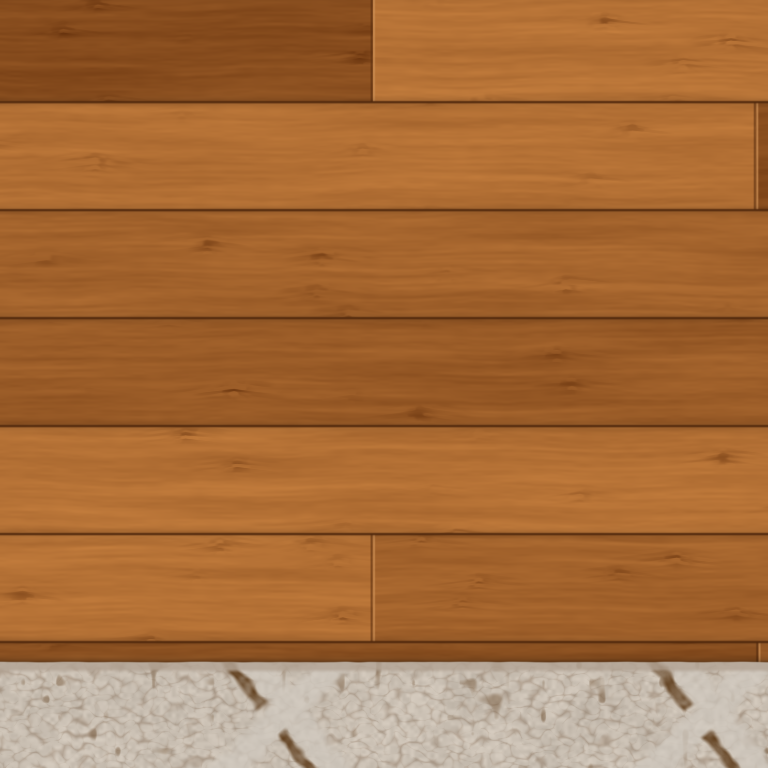
Give the GLSL for this texture, as a Shadertoy shader.

```glsl
// Bamboo plank floor above the edge of a cream tufted rug.
// Planks are rows with end joints, streaked by stretched noise and dotted with
// cellular growth nodes; the rug is cellular pile crossed by a diagonal lattice.

const float ROW_HEIGHT = 0.1406;
const float FIRST_SEAM = 0.164;
const float RUG_TOP = 0.138;
const vec3 WOOD_DARK = vec3(0.50, 0.275, 0.10);
const vec3 WOOD_LIGHT = vec3(0.76, 0.485, 0.235);
const vec3 SEAM = vec3(0.32, 0.16, 0.05);
const vec3 JOINT_EDGE = vec3(0.80, 0.56, 0.33);
const vec3 PILE = vec3(0.79, 0.75, 0.70);
const vec3 PILE_SHADOW = vec3(0.64, 0.57, 0.50);
const vec3 PILE_RIDGE = vec3(0.81, 0.78, 0.74);
const vec3 YARN = vec3(0.38, 0.25, 0.12);

// Per row, bottom to top: end joint position, tone left and right of it
const float JOINT[7] = float[7](0.988, 0.486, 2.0, 2.0, 2.0, 0.985, 0.486);
const float TONE_LEFT[7] = float[7](0.26, 0.78, 0.80, 0.40, 0.52, 0.80, 0.16);
const float TONE_RIGHT[7] = float[7](0.40, 0.50, 0.80, 0.40, 0.52, 0.12, 0.80);

float hash(vec2 p) {
    p = fract(p * vec2(0.1031, 0.1137));
    p += dot(p, p.yx + 33.33);
    return fract((p.x + p.y) * p.x * 17.0);
}

vec2 hash2(vec2 p) {
    return vec2(hash(p + 3.7), hash(p + 51.3));
}

float noise(vec2 p) {
    vec2 i = floor(p), f = fract(p);
    f = f * f * (3.0 - 2.0 * f);
    return mix(mix(hash(i), hash(i + vec2(1, 0)), f.x),
               mix(hash(i + vec2(0, 1)), hash(i + vec2(1, 1)), f.x), f.y);
}

// Distance to the nearest scattered point
float cellular(vec2 p) {
    float nearest = 2.0;
    for (int y = -1; y <= 1; y++)
    for (int x = -1; x <= 1; x++) {
        vec2 c = floor(p) + vec2(x, y);
        nearest = min(nearest, length(c + hash2(c) - p));
    }
    return nearest;
}

// Soft line of given half width around zero
float line(float d, float halfWidth, float soft) {
    return 1.0 - smoothstep(halfWidth - soft, halfWidth + soft, abs(d));
}

// Long fibres, centred on zero
float fibres(vec2 p, float seed) {
    p.y += 0.002 * sin(p.x * 11.0 + seed) + 0.001 * sin(p.x * 29.0 + seed * 2.0);
    p += vec2(seed * 3.1, seed * 0.7);
    return 0.30 * noise(p * vec2(3.0, 45.0)) + 0.32 * noise(p * vec2(5.0, 120.0))
         + 0.24 * noise(p * vec2(9.0, 260.0)) + 0.14 * noise(p * vec2(50.0, 330.0)) - 0.5;
}

// Dark growth nodes: a ragged core with streaked tails
float nodes(vec2 p, float seed) {
    vec2 size = vec2(0.17, ROW_HEIGHT / 3.0);
    vec2 home = floor(p / size);
    float dark = 0.0;
    for (int y = -1; y <= 1; y++)
    for (int x = -1; x <= 1; x++) {
        vec2 c = home + vec2(x, y);
        vec2 key = c + seed * 7.0 + 20.0;
        vec2 d = p - (c + 0.15 + 0.7 * hash2(key)) * size;
        float strength = smoothstep(0.35, 0.9, hash(key + 9.0));
        float core = exp(-dot(d / vec2(0.017, 0.009), d / vec2(0.017, 0.009)));
        float tail = exp(-dot(d / vec2(0.055, 0.011), d / vec2(0.055, 0.011)));
        d.y += 0.12 * abs(d.x);
        dark += strength * core * smoothstep(0.3, 0.75, noise(d * vec2(95.0, 260.0) + key));
        dark += 0.65 * strength * tail * smoothstep(0.4, 0.8, noise(d * vec2(28.0, 280.0) + key));
    }
    return dark;
}

vec3 woodFloor(vec2 p, float px) {
    float level = (p.y - FIRST_SEAM) / ROW_HEIGHT;
    int row = clamp(int(floor(level)) + 1, 0, 6);
    float fromJoint = p.x - JOINT[row];
    float right = step(0.0, fromJoint);
    float seed = float(row) * 2.0 + right + 1.0;
    float tone = mix(TONE_LEFT[row], TONE_RIGHT[row], right);
    tone += 0.62 * fibres(p, seed) - 0.38 * nodes(p, seed);
    vec3 color = mix(WOOD_DARK, WOOD_LIGHT, clamp(tone, -0.35, 1.15));
    // End joints, then long seams with a soft shaded bevel
    color = mix(color, SEAM, 0.55 * line(fromJoint + 0.002, 0.0015, px));
    color = mix(color, JOINT_EDGE, 0.75 * line(fromJoint - 0.001, 0.0013, px));
    float fromSeam = (level - floor(level + 0.5)) * ROW_HEIGHT;
    color *= 1.0 - 0.18 * exp(-abs(fromSeam) / 0.004);
    color = mix(color, SEAM, 0.85 * line(fromSeam, 0.0015, px));
    return color * (1.0 - 0.35 * exp(-max(p.y - RUG_TOP, 0.0) / 0.005));
}

vec3 rug(vec2 p) {
    vec2 wobble = vec2(noise(p * 70.0), noise(p * 70.0 + 40.0)) - 0.5;
    float tuft = cellular((p + 0.012 * wobble) * vec2(75.0, 115.0));
    vec3 color = mix(PILE, PILE_SHADOW, 0.75 * smoothstep(0.35, 1.0, tuft));
    color += 0.07 * (noise(p * 190.0) - 0.5) + 0.04 * (noise(p * 25.0) - 0.5);
    color = mix(color, YARN, 0.4 * smoothstep(0.84, 0.97, noise(p * vec2(65.0, 45.0) + 8.0)));
    // Diagonal lattice: smooth ridges and a broken brown yarn line
    vec2 q = vec2(mod(p.x - 0.0885, 0.553) - 0.2765, p.y - 0.065) + 0.006 * wobble;
    float along = dot(q, vec2(0.6, -0.8)), across = dot(q, vec2(0.8, 0.6));
    float ridge = max(line(across - 0.017, 0.017, 0.007), line((q.x - q.y) * 0.7, 0.018, 0.007));
    color = mix(color, PILE_RIDGE + 0.04 * (noise(p * 150.0) - 0.5), 0.8 * ridge);
    float yarn = line(across + 0.010, 0.007, 0.004) * smoothstep(0.017, 0.025, abs(along + 0.004));
    color = mix(color, YARN, yarn * (0.55 + 0.45 * noise(p * 130.0)));
    // Bound edge
    return mix(color, vec3(0.70, 0.64, 0.58), 0.8 * smoothstep(0.123, 0.130, p.y));
}

void mainImage(out vec4 fragColor, in vec2 fragCoord) {
    vec2 p = fragCoord / iResolution.xy;
    float px = 1.0 / iResolution.y;
    float onWood = smoothstep(-px, px, p.y - RUG_TOP - 0.001 * (noise(p * 60.0) - 0.5));
    fragColor = vec4(mix(rug(p), woodFloor(p, px), onWood), 1.0);
}
```
